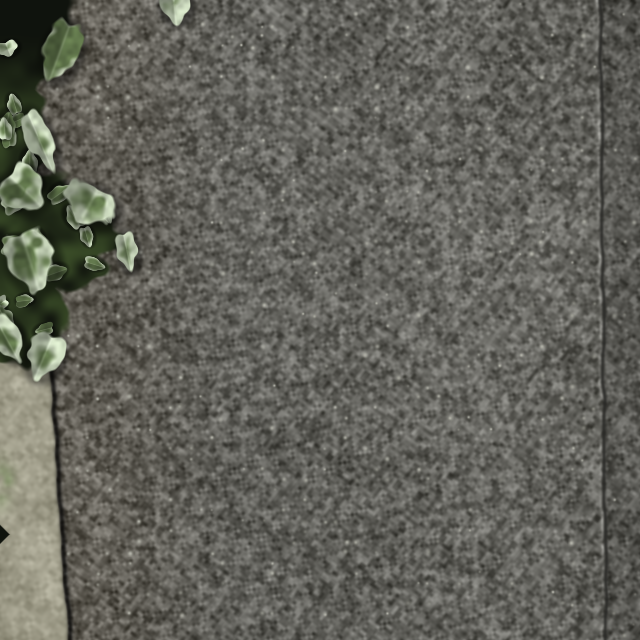
This texture is drawn by a three.js fragment shader. Its source:

```glsl
varying vec2 vUv;

const vec3 ASPHALT = vec3(0.375, 0.373, 0.352);
const vec3 GRIT = vec3(0.70, 0.70, 0.66);
const vec3 KERB = vec3(0.62, 0.61, 0.535);
const vec3 SHADE = vec3(0.06, 0.075, 0.05);
const vec3 DEEP_GREEN = vec3(0.19, 0.25, 0.13);
const vec3 LEAF_GREEN = vec3(0.36, 0.44, 0.28);
const vec3 LEAF_CREAM = vec3(0.74, 0.79, 0.69);
const float GRAIN_SCALE = 105.0;
const float GRAIN_CONTRAST = 0.21;
const float GRIT_SCALE = 62.0;
const float GRIT_SHARE = 0.10;
const float EDGE = 0.002;
const int SMALL_LEAVES = 30;

float hash(vec2 p) {
  return fract(sin(dot(p, vec2(127.1, 311.7))) * 43758.5453);
}

float noise(vec2 p) {
  vec2 i = floor(p), f = fract(p);
  f = f * f * (3.0 - 2.0 * f);
  return mix(mix(hash(i), hash(i + vec2(1, 0)), f.x),
             mix(hash(i + vec2(0, 1)), hash(i + vec2(1, 1)), f.x), f.y);
}

float bump(float x, float width) {
  return exp(-x * x / (width * width));
}

float grain(vec2 p) {
  mat2 skew = mat2(0.8, 0.6, -0.6, 0.8);
  return noise(p * GRAIN_SCALE) + noise(skew * p * GRAIN_SCALE * 1.8 + 7.0) - 1.0;
}

// Sparse bright stones, one per chosen cell
float grit(vec2 p) {
  vec2 cell = floor(p * GRIT_SCALE);
  vec2 centre = 0.35 + 0.3 * vec2(hash(cell + 3.1), hash(cell + 8.7));
  float chosen = step(1.0 - GRIT_SHARE, hash(cell));
  float size = mix(0.13, 0.25, hash(cell + 5.3));
  return chosen * bump(length(fract(p * GRIT_SCALE) - centre), size) * mix(0.3, 1.0, hash(cell + 1.9));
}

vec3 asphalt(vec2 p) {
  float wear = 0.05 * (noise(p * vec2(5.0, 3.0)) - 0.5) + 0.03 * (noise(p * 14.0) - 0.5);
  wear += 0.025 * bump(p.x - 0.68, 0.17);
  wear -= 0.035 * bump(p.x - 0.80, 0.035) * smoothstep(0.4, 0.9, p.y);
  vec3 col = ASPHALT + wear + GRAIN_CONTRAST * grain(p);
  col += vec3(0.012, 0.0, -0.012) * (1.0 - smoothstep(0.1, 0.4, p.x));
  return mix(col, GRIT, grit(p));
}

// Joint with a pale worn lip on its left
vec3 seam(vec3 col, vec2 p) {
  float x = p.x - mix(0.947, 0.938, p.y) - 0.004 * (noise(vec2(p.y * 32.0, 2.0)) - 0.5);
  col *= 1.0 - 0.09 * smoothstep(-EDGE, EDGE, x);
  col += 0.20 * bump(x + 0.005, 0.003) * noise(vec2(p.y * 70.0, 9.0));
  return mix(col, vec3(0.16, 0.16, 0.15), 0.8 * bump(x, 0.0032));
}

vec3 kerb(vec3 col, vec2 p) {
  float x = p.x - mix(0.107, 0.079, p.y / 0.4) - 0.004 * (noise(vec2(p.y * 45.0, 4.0)) - 0.5);
  float below = 1.0 - smoothstep(0.43, 0.45, p.y);
  vec3 stone = KERB + 0.10 * grain(p * 0.8) + 0.09 * (noise(p * 25.0) - 0.5);
  col = mix(col, stone, below * (1.0 - smoothstep(-EDGE, EDGE, x)));
  col *= 1.0 - 0.72 * below * bump(x - 0.003, 0.0045);
  float moss = bump(length((p - vec2(0.004, 0.245)) / vec2(0.016, 0.03)), 1.0);
  col = mix(col, LEAF_GREEN * 1.3, moss * noise(p * 60.0));
  float chip = abs(p.y - 0.165) + p.x;
  return mix(col, SHADE, 1.0 - smoothstep(0.013, 0.017, chip));
}

float blob(vec2 p, vec2 centre, vec2 radius) {
  return 1.0 - length((p - centre) / radius);
}

// Positive inside the hanging ivy
float ivy(vec2 p) {
  float d = max(blob(p, vec2(0.02, 0.97), vec2(0.105, 0.12)), blob(p, vec2(0.01, 0.79), vec2(0.065, 0.10)));
  d = max(d, blob(p, vec2(0.055, 0.635), vec2(0.14, 0.10)));
  return max(d, blob(p, vec2(0.03, 0.51), vec2(0.075, 0.085)));
}

// Lobed leaf with a green heart, cream margin and midrib
vec3 leaf(vec3 col, vec2 p, vec2 centre, vec2 size, float turn, float pale) {
  float c = cos(turn), s = sin(turn);
  vec2 q = mat2(c, -s, s, c) * (p - centre) / size;
  float angle = atan(q.x, -q.y);
  float lobes = 0.9 + 0.10 * cos(3.0 * angle) + 0.07 * cos(5.0 * angle);
  float r = length(q) / lobes + 0.28 * (noise(p * 75.0 + turn) - 0.5);
  col *= 1.0 - 0.4 * (1.0 - smoothstep(0.85, 1.3, length(q - vec2(0.12, -0.15))));
  float margin = smoothstep(0.3, 0.9, r + pale - 0.5 + 0.9 * (noise(p * 65.0 + centre * 90.0) - 0.5));
  vec3 tint = mix(LEAF_GREEN, LEAF_CREAM, margin);
  tint *= mix(0.82, 1.08, smoothstep(-0.15, 0.15, q.x)) * (0.82 + 0.3 * noise(p * 110.0));
  tint += 0.10 * bump(q.x, 0.07);
  return mix(col, tint, 1.0 - smoothstep(0.9, 1.04, r));
}

vec3 foliage(vec3 col, vec2 p) {
  float inside = ivy(p) + 0.35 * (noise(p * 45.0) - 0.5);
  vec3 depth = mix(SHADE, DEEP_GREEN * 1.2, noise(p * 38.0 + 5.0) * (1.0 - smoothstep(0.82, 0.95, p.y)));
  col = mix(col, depth, smoothstep(0.0, 0.12, inside));
  for (int i = 0; i < SMALL_LEAVES; i++) {
    vec2 seed = vec2(float(i), 2.7);
    vec2 centre = vec2(0.17 * hash(seed), mix(0.45, 0.84, hash(seed + 4.0)));
    if (ivy(centre) < 0.12) continue;
    vec2 size = vec2(0.014, 0.02) * mix(0.7, 1.3, hash(seed + 6.0));
    col = leaf(col, p, centre, size, 6.28 * hash(seed + 9.0), hash(seed + 12.0) * 0.6);
  }
  // Large leaves along the outline
  col = leaf(col, p, vec2(0.096, 0.925), vec2(0.033, 0.052), -0.35, 0.15);
  col = leaf(col, p, vec2(0.012, 0.925), vec2(0.018, 0.014), 0.4, 0.7);
  col = leaf(col, p, vec2(0.272, 0.995), vec2(0.027, 0.031), 0.1, 0.65);
  col = leaf(col, p, vec2(0.060, 0.785), vec2(0.023, 0.055), 0.4, 0.75);
  col = leaf(col, p, vec2(0.036, 0.705), vec2(0.040, 0.040), 0.8, 0.5);
  col = leaf(col, p, vec2(0.141, 0.682), vec2(0.048, 0.036), -0.5, 0.65);
  col = leaf(col, p, vec2(0.046, 0.595), vec2(0.042, 0.052), 0.3, 0.5);
  col = leaf(col, p, vec2(0.198, 0.610), vec2(0.019, 0.034), 0.2, 0.7);
  col = leaf(col, p, vec2(0.008, 0.475), vec2(0.026, 0.044), 0.5, 0.7);
  return leaf(col, p, vec2(0.071, 0.448), vec2(0.031, 0.042), -0.4, 0.8);
}

void main() {
  vec3 col = seam(asphalt(vUv), vUv);
  col = foliage(kerb(col, vUv), vUv);
  gl_FragColor = vec4(clamp(col, 0.0, 1.0), 1.0);
}
```
